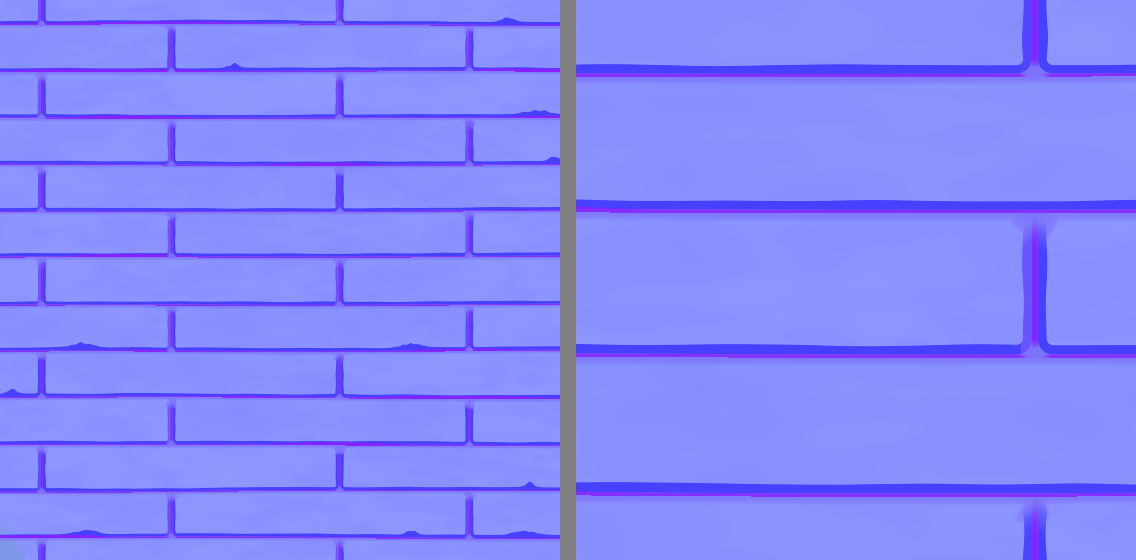
Left, the full canvas; right, a detail of the centre.
Write a Shadertoy shader that draws this texture map.

```glsl
#define ROWS 12.0
#define BRICK_LENGTH 6.383
#define TOP_OFFSET 0.54
#define JOINT_X 0.895
#define BOND_SHIFT 2.78
#define BEVEL 0.064
#define GROOVE 0.024
#define JOINT_HALF 0.020
#define CORNER 0.11
#define CHIP_CHANCE 0.35
#define CHIP_HEIGHT 0.10
#define FACE_WEAR 0.035

const vec3 FACE = vec3(0.545, 0.575, 1.0);
const vec3 BLUE = vec3(0.28, 0.25, 1.0);
const vec3 VIOLET = vec3(0.44, 0.35, 0.99);
const vec3 MORTAR = vec3(0.49, 0.45, 0.98);
const vec3 MAGENTA = vec3(0.53, 0.13, 1.0);
const vec3 STAIN = vec3(0.47, 0.60, 0.88);

float hash(vec2 p) {
    vec3 h = fract(p.xyx * vec3(0.1031, 0.1030, 0.0973));
    h += dot(h, h.yzx + 33.33);
    return fract((h.x + h.y) * h.z);
}

float cornerSlope(vec2 cell, vec2 offset) {
    float angle = 6.2832 * hash(cell);
    return dot(vec2(cos(angle), sin(angle)), offset);
}

float gradientNoise(vec2 p) {
    vec2 i = floor(p), f = fract(p);
    vec2 u = f * f * f * (f * (f * 6.0 - 15.0) + 10.0);
    vec2 e = vec2(0.0, 1.0);
    return mix(mix(cornerSlope(i, f), cornerSlope(i + e.yx, f - e.yx), u.x),
               mix(cornerSlope(i + e, f - e), cornerSlope(i + e.yy, f - e.yy), u.x), u.y);
}

// 1 below the edge, 0 above it
float below(float value, float edge, float aa) {
    return 1.0 - smoothstep(edge - aa, edge + aa, value);
}

void mainImage(out vec4 fragColor, in vec2 fragCoord) {
    vec2 uv = fragCoord / iResolution.xy;
    float aa = 0.6 * ROWS / iResolution.y;

    // Rows counted downward, with slightly uneven courses
    vec2 q = vec2(uv.x, 1.0 - uv.y) * ROWS;
    q.y -= TOP_OFFSET;
    q.y += 0.06 * gradientNoise(vec2(q.x * 0.12, q.y * 0.73 + 5.0));

    // Running bond: every other course is shifted
    float row = floor(q.y);
    float x = q.x - JOINT_X - BOND_SHIFT * (1.0 - mod(row, 2.0));
    float column = floor(x / BRICK_LENGTH);
    vec2 id = vec2(column, row) + 20.0;
    vec2 local = vec2(x - column * BRICK_LENGTH, q.y - row);
    float side = min(local.x, BRICK_LENGTH - local.x);
    float rise = 1.0 - local.y;
    float rightEnd = step(0.5 * BRICK_LENGTH, local.x);

    // Depth inside a brick with rounded lower corners
    vec2 inset = vec2(side - JOINT_HALF, rise - GROOVE);
    float depth = CORNER - length(max(CORNER - inset, 0.0))
                + max(min(inset.x, inset.y) - CORNER, 0.0);

    // Worn face: broad tone and stretched brush marks
    float tone = gradientNoise(q * vec2(0.5, 1.3) + id * 3.7)
               + 0.6 * gradientNoise(q * vec2(1.6, 4.5) + id * 1.9);
    vec3 color = FACE + FACE_WEAR * tone * vec3(0.7, 0.9, 0.0);
    color += 0.012 * (hash(id) - 0.5);

    // Stain in the lower left corner
    float stain = length(uv * vec2(1.0, 0.8)) + 0.025 * gradientNoise(uv * 45.0);
    color = mix(color, STAIN, 0.8 * (1.0 - smoothstep(0.02, 0.06, stain)));

    // Soft upper lip and smudges at the heads of the joints
    color = mix(color, MORTAR, 0.75 * (1.0 - smoothstep(0.015, 0.07, local.y)));
    float smudge = length(vec2(side, local.y - 0.07)) + 0.09 * gradientNoise(q * 9.0);
    color = mix(color, MORTAR, 0.7 * (1.0 - smoothstep(0.08, 0.15, smudge)));
    color = mix(color, MORTAR, below(depth, 0.0, aa));

    // Chips swell the lower bevel on some bricks
    float chipX = BRICK_LENGTH * hash(id + 7.3);
    float chipWidth = mix(0.12, 0.32, hash(id + 2.9));
    float chipArc = (local.x - chipX) / chipWidth;
    float chip = step(hash(id + 11.7), CHIP_CHANCE) * exp(-chipArc * chipArc)
               * CHIP_HEIGHT * (0.9 + 0.8 * gradientNoise(vec2(local.x * 6.0, row)));

    // Bevel along the bottom and both ends, fading toward the top
    float width = BEVEL * (1.0 + 0.3 * gradientNoise(q * vec2(1.1, 3.1))) + chip;
    float fade = smoothstep(0.06, 0.25, local.y + 0.1 * gradientNoise(q * 5.0));
    float bevel = below(depth, width, aa) * (1.0 - below(depth, 0.0, aa)) * fade;
    float endMix = rightEnd * below(side, 0.1, aa) * hash(id + 4.1);
    color = mix(color, mix(BLUE, VIOLET, endMix), bevel);

    // Magenta grooves: wider where the lower bevel tilts
    float tilt = smoothstep(0.05, 0.3, gradientNoise(vec2(q.x * 0.22, row * 3.7 + 0.4)));
    float bed = below(rise, GROOVE + 0.65 * BEVEL * tilt, aa)
              * smoothstep(0.04, 0.12, side);
    float joint = below(side, JOINT_HALF, aa) * fade * smoothstep(0.05, 0.14, rise);
    color = mix(color, MAGENTA, max(bed * (0.8 + 0.2 * tilt), joint));

    fragColor = vec4(clamp(color, 0.0, 1.0), 1.0);
}
```
